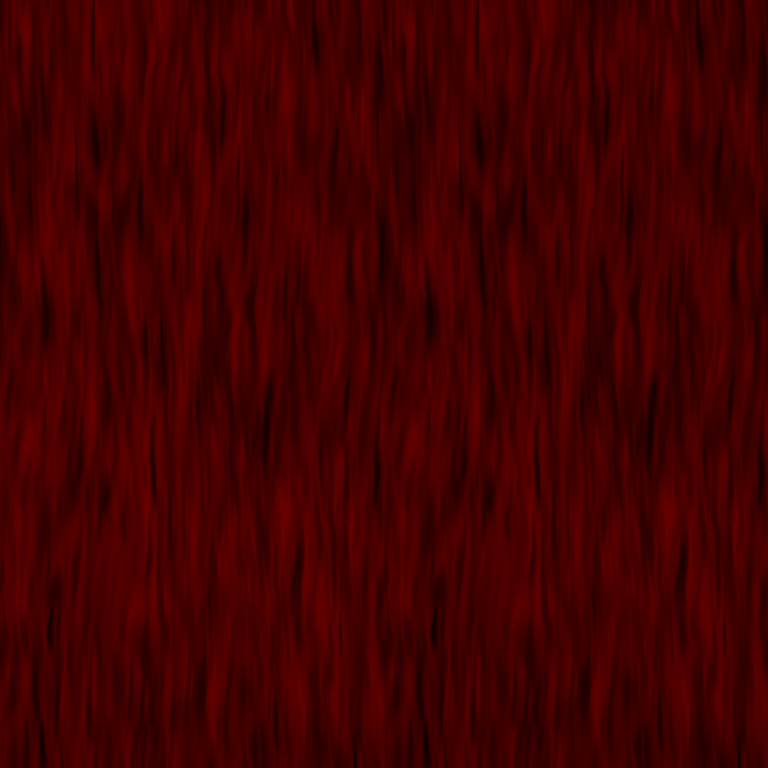
A Shadertoy shader for this texture:

```glsl
#define BASE_RED 0.281
#define BROAD_GAIN 0.055
#define FIBRE_GAIN 0.095
#define FINE_GAIN 0.115
#define HAIR_GAIN 0.115
#define STREAK_DEPTH 0.16
#define STREAK_CELLS vec2(19.0, 9.0)
#define TILES 2.0
#define TAU 6.28318

float hash(vec2 p) {
    vec3 q = fract(p.xyx * vec3(0.1031, 0.1030, 0.0973));
    q += dot(q, q.yzx + 33.33);
    return fract((q.x + q.y) * q.z);
}

// One fibre: smooth noise along y, shifted so neighbours do not line up
float fibre(float column, float y, float seed) {
    y += 17.0 * hash(vec2(column, seed));
    float row = floor(y);
    float t = smoothstep(0.0, 1.0, y - row);
    vec2 id = vec2(column + seed * 7.0, row + 40.0);
    return mix(hash(id), hash(id + vec2(0.0, 1.0)), t);
}

// Centred grain noise, periodic across one tile, with crisp fibre sides
float grain(vec2 p, vec2 cells, float seed) {
    float x = p.x * cells.x;
    float column = floor(x);
    float t = smoothstep(0.1, 0.9, x - column);
    float left = fibre(mod(column, cells.x), p.y * cells.y, seed);
    float right = fibre(mod(column + 1.0, cells.x), p.y * cells.y, seed);
    return mix(left, right, t) - 0.5;
}

// Cellular noise with long tapered cells for the dark pores
float streaks(vec2 p) {
    vec2 q = p * STREAK_CELLS;
    vec2 cell = floor(q);
    float dark = 0.0;
    for (int j = -1; j <= 1; j++) {
        for (int i = -1; i <= 1; i++) {
            vec2 c = cell + vec2(i, j);
            vec2 id = vec2(mod(c.x, STREAK_CELLS.x), c.y + 60.0);
            vec2 centre = c + vec2(hash(id + 3.1), hash(id + 8.7));
            float width = mix(0.12, 0.36, hash(id + 15.3));
            float reach = mix(0.35, 0.95, hash(id + 21.9));
            vec2 d = (q - centre) / vec2(width, reach);
            d.x *= 1.0 + 0.5 * d.y;
            float strength = hash(id + 31.7);
            dark = max(dark, strength * strength * smoothstep(1.0, 0.1, length(d)));
        }
    }
    return dark;
}

void mainImage(out vec4 fragColor, in vec2 fragCoord) {
    vec2 uv = fragCoord / iResolution.xy;
    vec2 p = vec2(uv.x * TILES, uv.y);

    // Lean and wobble of the grain
    p.x += 0.010 * sin(TAU * p.x + 7.0 * p.y);
    p.x += 0.014 * grain(p, vec2(9.0, 10.0), 1.0);
    p.x += 0.006 * grain(p, vec2(30.0, 34.0), 2.0);

    // Layers from wide bands to hairlines
    float red = BASE_RED;
    red += BROAD_GAIN * grain(p, vec2(7.0, 5.0), 3.0);
    red += FIBRE_GAIN * grain(p, vec2(27.0, 10.0), 4.0);
    red += FINE_GAIN * grain(p, vec2(56.0, 15.0), 5.0);
    red += HAIR_GAIN * grain(p, vec2(104.0, 23.0), 6.0);
    red -= STREAK_DEPTH * streaks(p);

    // Slow shading, with a faint joint between the tiles
    red += 0.007 - 0.014 * smoothstep(0.498, 0.502, uv.x);
    red -= 0.025 * smoothstep(0.12, 0.0, uv.y);

    fragColor = vec4(clamp(red, 0.06, 0.46), 0.0, 0.0, 1.0);
}
```
